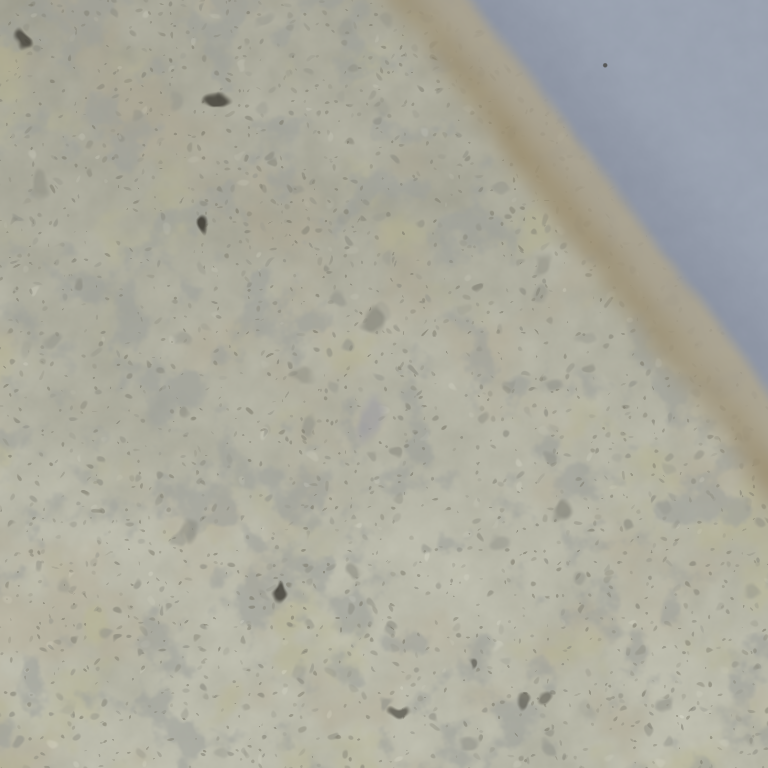
Give the GLSL for this texture, as a three.js fragment shader.

```glsl
varying vec2 vUv;

const vec3 STONE_LIGHT = vec3(0.725, 0.725, 0.665);
const vec3 STONE_SHADE = vec3(0.655, 0.652, 0.595);
const vec3 WARM_TINT = vec3(0.70, 0.66, 0.57);
const vec3 YELLOW_TINT = vec3(0.72, 0.71, 0.57);
const vec3 GREY_TINT = vec3(0.61, 0.62, 0.60);
const vec3 LILAC_TINT = vec3(0.62, 0.62, 0.64);
const vec3 GRAIN_COLOR = vec3(0.48, 0.47, 0.41);
const vec3 PIT_COLOR = vec3(0.23, 0.22, 0.19);
const vec3 RIM_COLOR = vec3(0.655, 0.625, 0.555);
const vec3 OCHRE = vec3(0.60, 0.545, 0.42);
const vec3 BLUE_LIGHT = vec3(0.605, 0.638, 0.695);
const vec3 BLUE_SHADE = vec3(0.555, 0.585, 0.645);
const vec2 EDGE_NORMAL = vec2(0.795, 0.607);
const float EDGE_OFFSET = 1.094;
const float EDGE_SOFTNESS = 0.013;
const float STAIN_DEPTH = -0.066;

float hash(vec2 p) {
  vec3 q = fract(vec3(p.xyx) * 0.1031);
  q += dot(q, q.yzx + 33.33);
  return fract((q.x + q.y) * q.z);
}

float noise(vec2 p) {
  vec2 i = floor(p), f = fract(p);
  f = f * f * (3.0 - 2.0 * f);
  return mix(mix(hash(i), hash(i + vec2(1, 0)), f.x),
             mix(hash(i + vec2(0, 1)), hash(i + vec2(1, 1)), f.x), f.y);
}

float fbm(vec2 p) {
  float sum = 0.0, amp = 0.5;
  for (int i = 0; i < 4; i++) {
    sum += amp * noise(p);
    p = mat2(1.6, 1.2, -1.2, 1.6) * p + 17.3;
    amp *= 0.5;
  }
  return sum / 0.9375;
}

// Soft tilted ellipse: 1 inside, 0 outside
float blob(vec2 p, vec2 center, vec2 radii, float angle) {
  vec2 d = p - center;
  float c = cos(angle), s = sin(angle);
  d = vec2(c * d.x + s * d.y, c * d.y - s * d.x) / radii;
  return 1.0 - smoothstep(0.55, 1.3, length(d));
}

// One random grain in some cells of a grid
float grains(vec2 p, float cells, float density, float seed) {
  vec2 g = p * cells, id = floor(g) + seed;
  vec2 center = 0.3 + 0.4 * vec2(hash(id + 3.1), hash(id + 7.7));
  float size = mix(0.09, 0.25, hash(id + 11.9));
  vec2 radii = size * vec2(1.0, mix(0.5, 1.0, hash(id + 19.3)));
  float present = step(hash(id), density) * mix(0.3, 1.0, hash(id + 23.7));
  return present * blob(fract(g), center, radii, 3.14 * hash(id + 31.1));
}

vec3 stone(vec2 uv, vec2 p) {
  vec3 col = mix(STONE_LIGHT, STONE_SHADE, smoothstep(-0.1, 1.15, uv.y));
  col -= 0.025 * smoothstep(0.35, 0.0, length(uv - vec2(0.0, 1.0)));

  // Broad and fine mottling
  col += 0.075 * (fbm(uv * 7.0) - 0.5) + 0.05 * (fbm(uv * 42.0 + 9.0) - 0.5);
  col = mix(col, WARM_TINT, 0.35 * smoothstep(0.52, 0.8, fbm(uv * 11.0 + 40.0)));
  col = mix(col, YELLOW_TINT, 0.45 * smoothstep(0.55, 0.8, fbm(uv * 13.0 + 70.0)));
  col = mix(col, GREY_TINT, 0.55 * smoothstep(0.54, 0.74, fbm(uv * 24.0 + 90.0)));
  col = mix(col, YELLOW_TINT, 0.5 * blob(p, vec2(0.124, 0.186), vec2(0.017, 0.03), 0.0));

  // Scattered grains, from coarse to fine
  for (int i = 0; i < 4; i++) {
    float k = float(i);
    float amount = grains(p + 0.137 * k, 19.0 + 17.0 * k, 0.27, 50.0 * k);
    col = mix(col, mix(GREY_TINT, GRAIN_COLOR, 0.35 + 0.2 * k), amount * 0.6);
  }
  col += 0.05 * grains(p + 0.31, 33.0, 0.12, 300.0);

  // Large pale inclusions
  float grey = blob(p, vec2(0.487, 0.582), vec2(0.014, 0.017), 0.0);
  grey = max(grey, blob(p, vec2(0.732, 0.335), vec2(0.014, 0.012), 0.4));
  grey = max(grey, 0.6 * blob(p, vec2(0.052, 0.760), vec2(0.011, 0.021), 0.0));
  grey = max(grey, 0.7 * blob(p, vec2(0.247, 0.309), vec2(0.011, 0.014), 0.0));
  grey = max(grey, 0.6 * blob(p, vec2(0.393, 0.513), vec2(0.015, 0.010), -0.4));
  grey = max(grey, 0.6 * blob(p, vec2(0.707, 0.655), vec2(0.010, 0.017), -0.3));
  grey = max(grey, 0.8 * blob(p, vec2(0.462, 0.256), vec2(0.010, 0.009), 0.0));
  col = mix(col, GRAIN_COLOR + vec3(0.02, 0.03, 0.05), 0.6 * grey);
  col = mix(col, LILAC_TINT, 0.65 * blob(p, vec2(0.482, 0.455), vec2(0.016, 0.032), -0.25));

  // Dark pits
  float pit = 0.85 * blob(p, vec2(0.031, 0.948), vec2(0.008, 0.013), 0.5);
  pit = max(pit, 0.9 * blob(p, vec2(0.280, 0.870), vec2(0.016, 0.008), 0.15));
  pit = max(pit, blob(p, vec2(0.262, 0.710), vec2(0.008, 0.010), 0.0));
  pit = max(pit, 0.9 * blob(p, vec2(0.365, 0.227), vec2(0.008, 0.014), 0.0));
  pit = max(pit, 0.7 * blob(p, vec2(0.521, 0.073), vec2(0.015, 0.007), 0.0));
  pit = max(pit, 0.55 * blob(p, vec2(0.680, 0.088), vec2(0.008, 0.010), 0.0));
  pit = max(pit, 0.5 * blob(p, vec2(0.707, 0.091), vec2(0.008, 0.010), 0.0));
  pit = max(pit, 0.55 * blob(p, vec2(0.617, 0.138), vec2(0.006, 0.007), 0.0));
  return mix(col, PIT_COLOR, 0.85 * pit);
}

void main() {
  vec2 uv = vUv;
  vec2 warp = vec2(noise(uv * 75.0), noise(uv * 75.0 + 50.0)) - 0.5;
  float depth = dot(uv, EDGE_NORMAL) - EDGE_OFFSET + 0.008 * (fbm(uv * 22.0) - 0.5);
  vec3 col = stone(uv, uv + 0.009 * warp);

  // Worn rim and its ochre stain
  col = mix(col, RIM_COLOR, 0.75 * smoothstep(-0.105, -0.035, depth));
  float stain = (depth - STAIN_DEPTH) / 0.026;
  col = mix(col, OCHRE, exp(-stain * stain) * mix(0.2, 0.8, fbm(uv * 9.0 + 5.0)));

  // Smooth blue ground beyond the edge
  vec3 blue = mix(BLUE_SHADE, BLUE_LIGHT, smoothstep(0.0, 0.13, depth));
  blue += 0.018 * (fbm(uv * 60.0) - 0.5);
  blue = mix(blue, PIT_COLOR, 0.7 * blob(uv, vec2(0.788, 0.915), vec2(0.003), 0.0));
  col = mix(col, blue, smoothstep(-EDGE_SOFTNESS, EDGE_SOFTNESS, depth));
  gl_FragColor = vec4(col, 1.0);
}
```
